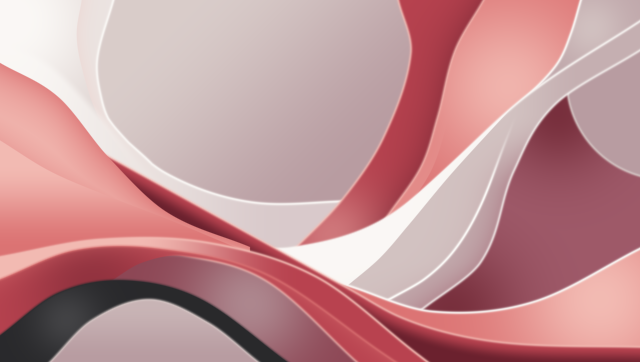
Write a WebGL 2 fragment shader that draws this background.

```glsl
#version 300 es
precision highp float;
// Overlapping silky ribbons in white, coral, wine and charcoal.
// Each boundary is a smooth curve through five knots, read as a signed
// distance; layers go back to front with gradients, shadows and rims.
uniform vec2 u_resolution;
out vec4 fragColor;

const vec3 WHITE = vec3(.98, .97, .96), SILVER = vec3(.85, .8, .79), MAUVE = vec3(.72, .61, .63);
const vec3 BLUSH = vec3(.95, .73, .7), CORAL = vec3(.86, .45, .45), RED = vec3(.72, .26, .31);
const vec3 WINE = vec3(.42, .13, .18), PLUM = vec3(.62, .35, .41), INK = vec3(.16, .16, .17);
vec3 col;

// Hermite curve through the knots, straight past both ends
float spline(float x, vec2 k[5]) {
  int i = 0;
  for (int j = 1; j < 4; j++) if (x > k[j].x) i = j;
  vec2 a = k[i], b = k[i + 1], u = b - k[max(i - 1, 0)], v = k[min(i + 2, 4)] - a;
  float m = u.y / u.x, n = v.y / v.x, h = b.x - a.x;
  float t = clamp((x - a.x) / h, 0., 1.), s = 1. - t;
  float y = s * s * (a.y + t * (2. * a.y + h * m)) + t * t * (b.y + s * (2. * b.y - h * n));
  return y + min(x - a.x, 0.) * m + max(x - b.x, 0.) * n;
}

// Signed distance, positive above the curve (right of it for swapped axes)
float edge(vec2 p, float x0, float y0, float x1, float y1, float x2, float y2,
           float x3, float y3, float x4, float y4) {
  vec2 k[5] = vec2[5](vec2(x0, y0), vec2(x1, y1), vec2(x2, y2), vec2(x3, y3), vec2(x4, y4));
  float y = spline(p.x, k), m = (spline(p.x + .02, k) - y) / .02;
  return (p.y - y) * inversesqrt(1. + m * m);
}

float fill(float d) { return smoothstep(-6., 6., d * u_resolution.x); }
float rim(float d) { return exp(-d * d / .0003); }
float glow(float d, float w) { return exp(-abs(d) / w); }
float spot(vec2 p, float r) { return exp(-dot(p, p) / (r * r)); }

void layer(vec3 c, float d, vec3 rimColor, float amount) {
  col = mix(mix(col, c, fill(d)), rimColor, amount * rim(d));
}

void main() {
  // The canvas is 7.68 units wide
  vec2 p = gl_FragCoord.xy / u_resolution.x * 7.68, q = p.yx;
  float low = smoothstep(3., 2., p.y), inner = fill(p.x - 3.);

  // Lit corner and pale ring
  col = mix(WHITE, SILVER, .7 * smoothstep(.2, 1.6, distance(p, vec2(.1, 4.1))));
  float d = edge(q, 2.54, 1.45, 2.94, 1.18, 3.54, .98, 3.94, .92, 4.34, .98);
  vec3 c = mix(mix(SILVER, WHITE, .55), BLUSH, .2 * glow(d, .12));
  layer(mix(c, mix(MAUVE, WHITE, .5), smoothstep(1.5, 3.4, p.x)), d, WHITE, 0.);

  // Large grey disc
  d = min(edge(q, 2.4, 1.8, 2.84, 1.35, 3.24, 1.2, 3.66, 1.17, 4.34, 1.36),
          edge(p, 1., 3.4, 1.4, 2.79, 2., 2.26, 3., 1.92, 4.2, 1.93));
  layer(mix(SILVER, MAUVE, smoothstep(-2.1, 2.1, p.x - p.y)), d, WHITE, .9);

  // Crimson ribbon and coral petal
  d = edge(q, 1.3, 3.48, 1.94, 4.1, 2.69, 4.6, 3.7, 4.93, 4.34, 4.78);
  float side = edge(q, 1.74, 4.64, 2.34, 5.05, 2.94, 5.25, 3.74, 5.46, 4.34, 5.8);
  c = mix(RED, WINE, .45 * glow(side, .25));
  layer(mix(c, BLUSH, .45 * spot(p - vec2(4, 1.5), .6)), d, BLUSH, .7);
  c = mix(CORAL, BLUSH, .9 * spot(p - vec2(6.1, 3.3), 1.));
  layer(mix(c, BLUSH, .3 * fill(.13 - side) * low), side, BLUSH, .6);

  // Grey upper corner
  d = edge(q, 2.9, 6., 3.3, 6.44, 3.6, 6.7, 3.94, 6.85, 4.34, 6.97);
  layer(mix(MAUVE, SILVER, .25 + .5 * spot(p - vec2(7.1, 4), .4)), d, WHITE, .9);

  // White strip falling from the left
  d = edge(p, 0., 3.85, .6, 3.55, 1.2, 2.95, 2., 2.08, 3., 1.41);
  c = mix(WHITE, SILVER, .6 * smoothstep(.2, 2.6, p.x));
  col = mix(col, c, .85 * smoothstep(.06, -.06, d));

  // White and silver S ribbon with two folds
  d = edge(p, 2.6, 1.45, 3.5, 1.37, 4.7, 1.77, 6.3, 3.18, 7.68, 4.09);
  float fold = edge(q, .9, 4.15, 1.24, 4.55, 1.64, 4.9, 2.24, 5.4, 2.9, 6.);
  float crease = edge(q, .74, 4.65, 1., 5.1, 1.34, 5.45, 1.84, 5.75, 2.6, 6.05);
  float under = edge(q, .62, 5.05, 1.2, 5.77, 2.3, 6.17, 3.1, 6.67, 3.74, 7.68);
  c = mix(WHITE, mix(SILVER, MAUVE, .2), fill(fold));
  c = mix(c, mix(MAUVE, SILVER, .35), fill(crease) * low);
  c = mix(c, PLUM, .4 * glow(under, .2) * low);
  c = mix(c, MAUVE, .5 * smoothstep(6., 7., p.x));
  layer(mix(c, WHITE, rim(crease) * low), -d, WHITE, .8 * inner);

  // Plum hollow and the disc inside it
  c = mix(PLUM, WINE, .75 * max(spot(p - vec2(6.7, 3), .7), spot(p - vec2(5.4, .6), .8)));
  d = 1.2 - distance(p, vec2(8, 3.39));
  c = mix(c, MAUVE, fill(d));
  layer(mix(c, SILVER, .7 * rim(d)), under, WHITE, .7);

  // Coral wave at the lower right, wine beneath
  d = edge(p, 2.6, 1.44, 4.2, .91, 5.2, .605, 6.4, .72, 7.68, 1.36);
  layer(mix(CORAL, BLUSH, spot(p - vec2(7.2, .75), 1.1)), -d, WHITE, .9 * inner);
  d = edge(p, 4.2, .87, 4.8, .54, 5.5, .32, 6.3, .21, 7.68, .18);
  layer(mix(RED, WINE, smoothstep(0., .22, -d)), -d, BLUSH, .7);

  // Coral hill on the left, in two lobes
  d = edge(p, 0., 3.59, .7, 3.18, 1.3, 2.46, 2., 1.8, 3., 1.38);
  float lobe = edge(p, 0., 2.66, .6, 2.29, 1.3, 1.99, 2., 1.72, 2.6, 1.47);
  c = mix(BLUSH, CORAL, max(.8 * glow(d, .3), .35 * glow(lobe, .25)));
  c = mix(c, mix(BLUSH, CORAL, smoothstep(2.4, 1.35, p.y)), fill(-lobe));
  layer(c, min(-d, 3. - p.x), WHITE, 0.);

  // Arching pink band, turning red to the right
  d = edge(p, 0., 1.26, 1.2, 1.47, 2.5, 1.43, 3.8, 1.02, 5., .1);
  layer(mix(BLUSH, RED, smoothstep(1.6, 3.6, p.x)), -d, BLUSH, .8);
  d = edge(p, 0., .99, .9, 1.34, 1.9, 1.36, 3.2, 1.05, 4.6, .1);
  c = mix(RED, WINE, .5 * spot(p - vec2(1.1, 1), .8));
  layer(mix(c, CORAL, .3 * glow(d, .12)), -d, CORAL, .6);

  // Dusky interior, charcoal arch and pale mound
  d = edge(p, 1.3, .95, 1.7, 1.19, 2.2, 1.27, 3.2, .97, 4.28, 0.);
  c = mix(mix(PLUM, WINE, .35), MAUVE, .75 * spot(p - vec2(3, .7), .75));
  layer(c, -d, BLUSH, .6 * smoothstep(1.9, 2.6, p.x));
  d = edge(p, 0., .32, .7, .83, 1.5, .98, 2.4, .76, 3.45, 0.);
  layer(INK + .1 * spot(p - vec2(.8, .5), .4), -d, INK, .5);
  d = edge(p, .6, 0., 1.1, .5, 1.8, .75, 2.5, .47, 3.1, 0.);
  layer(mix(MAUVE, SILVER, .5 * smoothstep(0., .7, p.y)), -d, SILVER, .6);

  fragColor = vec4(col, 1);
}
```
